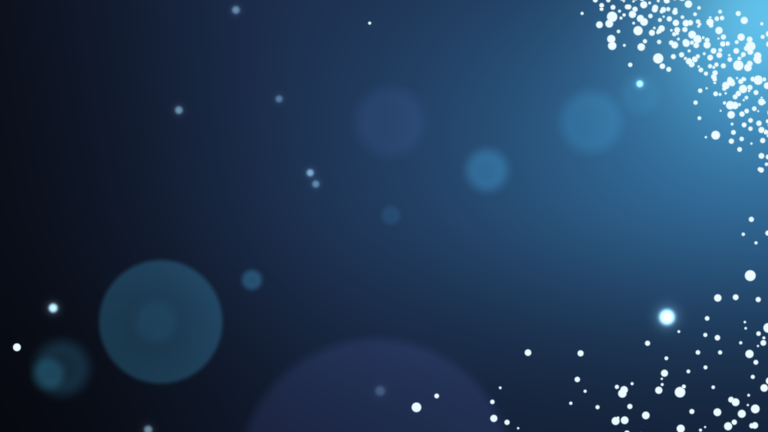
Write a WebGL 2 fragment shader that draws this background.

```glsl
#version 300 es
precision highp float;
// Deep blue backdrop with soft bokeh discs and a swarm of white particles on the right.

uniform vec2 u_resolution;
out vec4 outColor;

// Colours
const vec3 NIGHT = vec3(0.035, 0.048, 0.085);
const vec3 NAVY = vec3(0.105, 0.165, 0.285);
const vec3 BLUE_GLOW = vec3(0.09, 0.26, 0.32);
const vec3 CORNER_GLOW = vec3(0.22, 0.42, 0.42);
const vec3 TEAL = vec3(0.07, 0.19, 0.23);
const vec3 INDIGO = vec3(0.06, 0.065, 0.12);
const vec3 SPARK = vec3(0.75, 0.95, 1.0);
const vec3 PARTICLE = vec3(0.93, 0.99, 1.0);

// Lengths are in canvas heights
const vec2 BLUE_CENTER = vec2(1.75, 0.68);
const vec2 CORNER = vec2(1.78, 1.0);
const vec2 ARC_CENTER = vec2(1.38, 0.6);
const float ARC_RADIUS = 0.39;
const float SIDE_DENSITY = 0.21;
const int LAYERS = 3;

// Bokeh discs: centre, radius, strength
const int DISCS = 11;
const vec4 DISC[DISCS] = vec4[DISCS](
  vec4(0.372, 0.255, 0.143, 0.80), vec4(0.143, 0.148, 0.062, 0.70),
  vec4(0.111, 0.134, 0.034, 0.65), vec4(0.360, 0.255, 0.045, 0.22),
  vec4(1.368, 0.718, 0.069, 0.40), vec4(1.127, 0.606, 0.046, 0.75),
  vec4(1.481, 0.780, 0.042, 0.20), vec4(0.583, 0.352, 0.022, 1.00),
  vec4(0.905, 0.502, 0.020, 0.35), vec4(0.903, 0.718, 0.078, 0.50),
  vec4(0.870, -0.10, 0.315, 0.75));
const int FIRST_INDIGO = 9;

// Sparks: centre, radius, strength
const int SPARKS = 10;
const vec4 SPARK_AT[SPARKS] = vec4[SPARKS](
  vec4(0.546, 0.977, 0.012, 0.40), vec4(0.414, 0.745, 0.012, 0.45),
  vec4(0.646, 0.771, 0.011, 0.30), vec4(0.718, 0.600, 0.011, 0.50),
  vec4(0.731, 0.574, 0.011, 0.35), vec4(0.123, 0.287, 0.014, 1.00),
  vec4(0.343, 0.005, 0.013, 0.50), vec4(1.544, 0.266, 0.023, 1.20),
  vec4(1.481, 0.806, 0.010, 0.75), vec4(0.880, 0.095, 0.015, 0.18));

vec3 hash3(vec2 p) {
  vec3 q = fract(p.xyx * vec3(0.1031, 0.1030, 0.0973));
  q += dot(q, q.yxz + 33.33);
  return fract((q.xxy + q.yzz) * q.zyx);
}

vec3 backdrop(vec2 p) {
  vec3 color = mix(NIGHT, NAVY, smoothstep(-0.15, 0.9, p.x + 0.2 * (p.y - 0.5)));
  vec2 toBlue = (p - BLUE_CENTER) * vec2(1.3, 2.1);
  vec2 toCorner = p - CORNER;
  color += BLUE_GLOW * exp(-dot(toBlue, toBlue));
  color += CORNER_GLOW * exp(-14.0 * dot(toCorner, toCorner));
  return color * mix(0.72, 1.0, smoothstep(-0.05, 0.55, p.y));
}

vec3 bokeh(vec2 p) {
  vec3 light = vec3(0.0);
  for (int i = 0; i < DISCS; i++) {
    vec4 disc = DISC[i];
    float d = length(p - disc.xy) / disc.z;
    float soft = mix(0.5, 0.06, smoothstep(0.02, 0.14, disc.z));
    float fill = 1.0 - smoothstep(1.0 - soft, 1.0 + soft, d);
    float rim = mix(0.85, 1.0, smoothstep(0.3, 0.95, d));
    light += (i < FIRST_INDIGO ? TEAL : INDIGO) * disc.w * fill * rim;
  }
  return light;
}

vec3 sparks(vec2 p) {
  vec3 light = vec3(0.0);
  for (int i = 0; i < SPARKS; i++) {
    vec4 spark = SPARK_AT[i];
    float d = length(p - spark.xy) / spark.z;
    float core = exp(-2.5 * d * d * d * d);
    light += SPARK * spark.w * (0.75 * core + 0.25 * exp(-0.8 * d * d));
  }
  return light;
}

// Chance that a particle lives at p: an upper arc, the right side and a lower fan
float density(vec2 p) {
  float ring = abs(length(p - ARC_CENTER) - ARC_RADIUS);
  float band = 1.0 - smoothstep(0.03, 0.085, ring);
  float tail = 0.25 * (1.0 - smoothstep(0.06, 0.17, ring));
  float arc = max(band, tail) * smoothstep(1.32, 1.48, p.x) * smoothstep(0.55, 0.8, p.y);
  float edge = 1.63 - 0.4 * smoothstep(0.42, 0.0, p.y);
  float side = SIDE_DENSITY * smoothstep(edge, edge + 0.3, p.x) * (1.0 - smoothstep(0.6, 0.75, p.y));
  float stray = 0.025 * smoothstep(0.9, 1.0, p.x) * (1.0 - smoothstep(0.18, 0.28, p.y));
  return max(arc, max(side, stray));
}

float particles(vec2 p, float pixel) {
  float cover = 0.0;
  for (int layer = 0; layer < LAYERS; layer++) {
    float size = 0.022 + 0.009 * float(layer);
    vec2 cell = floor(p / size);
    for (int k = 0; k < 9; k++) {
      vec2 id = cell + vec2(k % 3 - 1, k / 3 - 1);
      vec3 rnd = hash3(id + 71.0 * float(layer));
      float chance = hash3(id + 190.0 + 37.0 * float(layer)).x;
      float alive = step(chance, density((id + 0.5) * size));
      float radius = size * mix(0.1, 0.32, rnd.z);
      float blur = 0.0015 + 0.5 * pixel;
      float d = length(p - (id + rnd.xy) * size);
      cover = max(cover, alive * (1.0 - smoothstep(radius - blur, radius + blur, d)));
    }
  }
  return cover;
}

void main() {
  vec2 p = gl_FragCoord.xy / u_resolution.y;
  vec3 color = backdrop(p) + bokeh(p) + sparks(p);
  color = mix(color, PARTICLE, particles(p, 1.0 / u_resolution.y));
  outColor = vec4(min(color, 1.0), 1.0);
}
```
